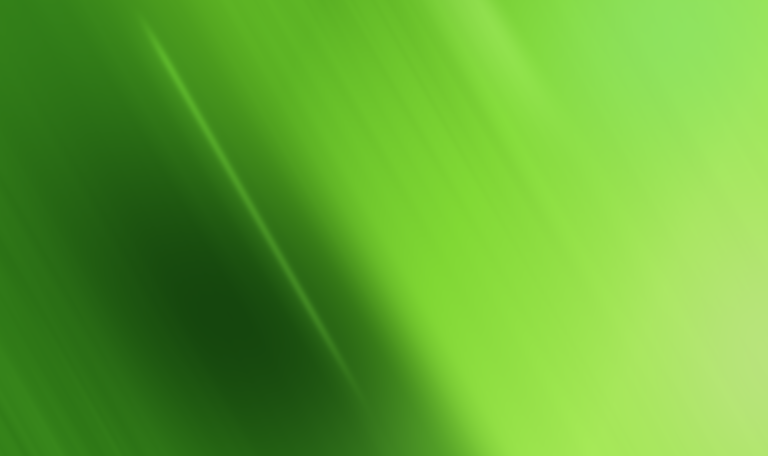
Reproduce this background procedurally as a Shadertoy shader.

```glsl
float hash(vec2 p) {
    return fract(sin(dot(p, vec2(127.1, 311.7))) * 4375.85);
}

float noise(vec2 p) {
    vec2 cell = floor(p), f = fract(p);
    f = f * f * (3.0 - 2.0 * f);
    float low = mix(hash(cell), hash(cell + vec2(1, 0)), f.x);
    float high = mix(hash(cell + vec2(0, 1)), hash(cell + vec2(1, 1)), f.x);
    return mix(low, high, f.y);
}

float bell(float x, float width) {
    return exp(-x * x / (width * width));
}

// Shaded green left of the diagonal edge
vec3 shadedSide(vec2 p, float across) {
    vec3 leaf = mix(vec3(0.21, 0.52, 0.10), vec3(0.36, 0.69, 0.13),
                    smoothstep(0.05, 0.58, across));
    float shadow = bell(across - 0.09, 0.34) * bell(p.y - 0.30, 0.43);
    vec3 color = mix(leaf, vec3(0.08, 0.27, 0.05), shadow);
    float lowGlow = bell(p.x - 0.95, 0.22) * bell(p.y, 0.18);
    return color + vec3(0.07, 0.08, 0.05) * lowGlow;
}

// Bright green to the right, with pale lights at the border
vec3 litSide(vec2 p) {
    float t = clamp(0.97 * (p.x - 0.66) + 0.43 * (0.89 - p.y), 0.0, 1.0);
    vec3 color = mix(vec3(0.36, 0.70, 0.14), vec3(0.50, 0.84, 0.20), min(2.0 * t, 1.0));
    color = mix(color, vec3(0.64, 0.91, 0.33), max(2.0 * t - 1.0, 0.0));
    float mint = bell(length(p - vec2(1.48, 0.95)), 0.30);
    color = mix(color, vec3(0.55, 0.89, 0.41), 0.7 * mint);
    float pale = bell(length((p - vec2(1.70, 0.22)) * vec2(1.0, 0.75)), 0.27);
    return mix(color, vec3(0.73, 0.89, 0.50), 0.9 * pale);
}

void mainImage(out vec4 fragColor, in vec2 fragCoord) {
    vec2 p = fragCoord / iResolution.y;
    p.x *= 1.684 * iResolution.y / iResolution.x;
    float across = p.x - 0.58 * (1.0 - p.y);

    float edge = smoothstep(0.37, 0.57, across);
    vec3 color = mix(shadedSide(p, across), litSide(p), edge);

    // Wide light band falling from the top
    float band = smoothstep(0.88, 1.05, across) * smoothstep(1.11, 1.04, across);
    color += vec3(0.10, 0.07, 0.10) * band * smoothstep(0.62, 1.0, p.y);

    // Fine brushed streaks, strongest at the top and lower left
    float topZone = bell(across - 0.72, 0.24) * smoothstep(0.35, 1.0, p.y);
    float cornerZone = smoothstep(-0.15, -0.4, across);
    float grain = 0.0;
    for (int i = 0; i < 3; i++) {
        float scale = 22.0 * exp2(float(i));
        grain += (noise(vec2(across * scale, p.y * 1.6 + float(i) * 9.0)) - 0.5) / float(i + 1);
    }
    color += vec3(0.7, 1.0, 0.4) * grain * (0.012 + 0.045 * topZone + 0.035 * cornerZone);

    // Thin bright ray over the shadow
    float ray = bell(across - 0.287, 0.011) + 0.3 * bell(across - 0.275, 0.035);
    ray *= smoothstep(0.06, 0.35, p.y) * smoothstep(1.0, 0.85, p.y);
    color += vec3(0.09, 0.13, 0.05) * ray;

    fragColor = vec4(clamp(color, 0.0, 1.0), 1.0);
}
```
